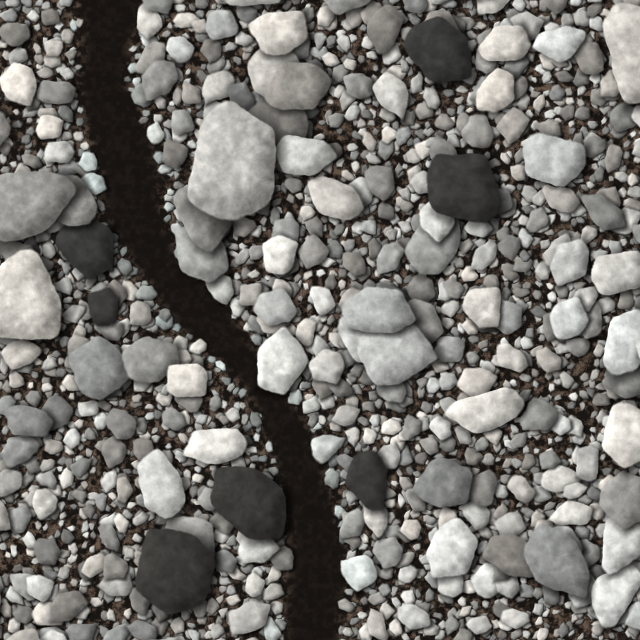
A WebGL 2 fragment shader for this texture:

```glsl
#version 300 es
precision highp float;

uniform vec2 u_resolution;
out vec4 fragColor;

#define LAYERS 5
#define FINEST_CELL 0.017
#define CELL_GROWTH 1.75
#define FILL_FINE 0.88
#define FILL_STEP 0.105
#define CRACK_HALF_WIDTH 0.042
#define EDGE_SOFTNESS 0.0021
#define SHADOW_STRENGTH 0.8
#define DARK_STONE_CHANCE 0.06
#define LIGHT_DIR vec2(-0.86, 0.51)
#define STONE_TINT vec3(1.01, 1.0, 0.97)
#define SOIL_COLOR vec3(0.125, 0.105, 0.09)

vec3 hash3(vec2 p) {
    vec3 q = fract(p.xyx * vec3(0.1031, 0.1030, 0.0973));
    q += dot(q, q.yxz + 33.33);
    return fract((q.xxy + q.yzz) * q.zyx);
}

float noise(vec2 p) {
    vec2 cell = floor(p), f = fract(p);
    f = f * f * (3.0 - 2.0 * f);
    float low = mix(hash3(cell).x, hash3(cell + vec2(1, 0)).x, f.x);
    float high = mix(hash3(cell + vec2(0, 1)).x, hash3(cell + vec2(1, 1)).x, f.x);
    return mix(low, high, f.y);
}

float fbm(vec2 p) {
    float sum = 0.0, gain = 0.5;
    for (int i = 0; i < 4; i++) {
        sum += gain * noise(p);
        p = mat2(1.6, 1.2, -1.2, 1.6) * p + 7.3;
        gain *= 0.5;
    }
    return sum / 0.9375;
}

// Negative inside the fissure that wanders down the surface
float crackDistance(vec2 p) {
    float centre = mix(0.18, 0.485, smoothstep(0.2, 0.8, 1.0 - p.y));
    centre += 0.05 * (noise(vec2(p.y * 8.0, 3.5)) - 0.5);
    float halfWidth = CRACK_HALF_WIDTH * (0.6 + 0.7 * noise(vec2(p.y * 10.0, 8.5)));
    return abs(p.x - centre) - halfWidth;
}

// Rounded polygon: xy is the outward normal, z reaches 1 on the outline
vec3 stoneShape(vec2 q, vec2 seed) {
    vec2 normal = vec2(0.0);
    float total = 0.0;
    for (int k = 0; k < 6; k++) {
        vec3 h = hash3(seed + float(k) * 17.0);
        float angle = 1.0472 * float(k) + 0.6 * (h.x - 0.5);
        vec2 side = vec2(cos(angle), sin(angle));
        float weight = exp(11.0 * dot(q, side) / mix(0.72, 1.08, h.y));
        normal += weight * side;
        total += weight;
    }
    return vec3(normal / total, log(total) / 11.0);
}

vec3 paintStone(vec3 ground, vec2 p, vec2 id, float cell, float layer) {
    vec2 seed = id + 61.0 * layer + 150.0;
    vec3 place = hash3(seed), look = hash3(seed + 371.0), form = hash3(seed + 733.0);
    vec2 centre = (id + 0.5 + 0.7 * (place.xy - 0.5)) * cell;
    float radius = cell * mix(0.29, 0.52, form.x);
    float gap = crackDistance(centre);
    if (place.z > FILL_FINE - FILL_STEP * layer || gap < 0.6 * radius) return ground;

    // Local frame, turned and stretched
    float turn = 6.2832 * form.y, stretch = mix(1.0, 1.27, form.z);
    mat2 spin = mat2(cos(turn), -sin(turn), sin(turn), cos(turn));
    vec2 q = spin * (p - centre) / radius * vec2(stretch, 1.0 / stretch);
    if (dot(q, q) > 4.8) return ground;
    vec3 shape = stoneShape(q, seed);
    float facing = dot(shape.xy * spin, LIGHT_DIR);

    // Shadow cast on whatever lies below
    float reach = 1.0 - smoothstep(0.95, 1.38, shape.z);
    ground *= 1.0 - SHADOW_STRENGTH * reach * clamp(0.55 - 0.5 * facing, 0.0, 1.0);

    // Worn face with a lit and a shaded rim
    float tone = mix(0.46, 0.88, look.x) + 0.015 * layer;
    if (layer > 2.5 && look.z < DARK_STONE_CHANCE) tone = 0.23;
    float rim = smoothstep(0.3, 1.0, shape.z);
    float grain = fbm(p * 85.0 + look.xy * 40.0) - 0.5;
    tone *= 1.0 + rim * (0.3 * facing - 0.13) + 0.4 * grain;
    vec3 tint = STONE_TINT + 0.035 * (look.y - 0.5) * vec3(1.0, -0.2, -1.0);
    tint -= vec3(0.07, 0.0, -0.01) * smoothstep(0.05, 0.0, gap) * look.z;

    float softness = max(EDGE_SOFTNESS, 0.8 / u_resolution.y);
    float cover = 1.0 - smoothstep(-softness, softness, (shape.z - 1.0) * radius);
    return mix(ground, tone * tint, cover);
}

void main() {
    vec2 uv = gl_FragCoord.xy / u_resolution.y;
    vec2 p = uv + 0.007 * (vec2(fbm(uv * 45.0), fbm(uv * 45.0 + 19.0)) - 0.5);

    // Gritty soil, darkest inside the fissure
    float grit = smoothstep(0.35, 0.8, fbm(uv * 130.0));
    float open = smoothstep(-0.015, 0.02, crackDistance(p));
    vec3 color = SOIL_COLOR * mix(0.72 + 0.25 * grit, 0.8 + 2.4 * grit, open);

    // Stones from fine to coarse
    float cell = FINEST_CELL;
    for (int layer = 0; layer < LAYERS; layer++) {
        vec2 home = floor(p / cell);
        for (int j = -1; j <= 1; j++)
            for (int i = -1; i <= 1; i++)
                color = paintStone(color, p, home + vec2(i, j), cell, float(layer));
        cell *= CELL_GROWTH;
    }

    color *= 0.95 + 0.1 * fbm(uv * 160.0 + 5.0);
    fragColor = vec4(clamp(color, 0.0, 1.0), 1.0);
}
```
